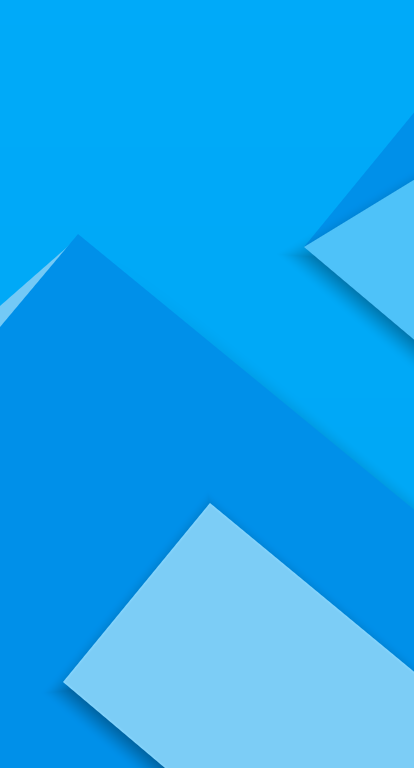
This background is drawn by a WebGL 1 fragment shader. Its source:

```glsl
precision highp float;
// Overlapping blue paper sheets with soft drop shadows.

uniform vec2 u_resolution;

// Signed distance to the line a-b, positive on its left side.
float edge(vec2 p, vec2 a, vec2 b) {
  vec2 d = normalize(b - a);
  return dot(p - a, vec2(-d.y, d.x));
}

// Corner of a sheet, positive inside.
float wedge(vec2 p, vec2 a, vec2 apex, vec2 b) {
  return min(edge(p, a, apex), edge(p, apex, b));
}

float rightFlap(vec2 p) {
  return wedge(p, vec2(0.5365, 0.7643), vec2(0.3958, 0.6784), vec2(0.5365, 0.5599));
}

float largeSheet(vec2 p) {
  return wedge(p, vec2(0.5365, 0.3385), vec2(0.1016, 0.6953), vec2(0.0, 0.5742));
}

float lowerSheet(vec2 p) {
  vec2 left = vec2(0.082, 0.112);
  return min(wedge(p, vec2(0.5365, 0.1276), vec2(0.2734, 0.3451), left),
             edge(p, left, vec2(0.2148, 0.0)));
}

// Antialiased coverage of a signed distance.
float fill(float d) {
  return clamp(d * u_resolution.y + 0.5, 0.0, 1.0);
}

float shadow(float d, float blur) {
  return smoothstep(-blur, blur, d);
}

void main() {
  vec2 p = gl_FragCoord.xy / u_resolution.y;
  vec3 deepBlue = vec3(0.0, 0.563, 0.915);
  vec3 color = mix(vec3(0.0, 0.655, 0.96), vec3(0.0, 0.667, 0.975), p.y);

  // Folded sheet at the right: dark back, then pale front.
  float back = wedge(p, vec2(0.5365, 0.8503), vec2(0.3958, 0.6784), vec2(0.5365, 0.5599));
  color = mix(color, deepBlue, fill(back));
  color *= 1.0 - 0.38 * shadow(rightFlap(p + vec2(0.0, 0.012)), 0.024);
  color = mix(color, vec3(0.305, 0.76, 0.975), fill(rightFlap(p)));

  // Pale sliver behind the large sheet.
  float sliver = min(edge(p, vec2(0.086, 0.677), vec2(0.0, 0.6016)),
                     0.002 - edge(p, vec2(0.1016, 0.6953), vec2(0.0, 0.5742)));
  color = mix(color, vec3(0.45, 0.79, 0.965), fill(sliver));

  // Large sheet, its shadow growing toward the lower right.
  float lift = 0.16 * smoothstep(0.1, 0.45, p.x);
  color *= 1.0 - lift * shadow(largeSheet(p), 0.018);
  color = mix(color, deepBlue, fill(largeSheet(p)));

  // Pale lower sheet with a thin bright rim.
  float lower = lowerSheet(p);
  color *= 1.0 - 0.38 * shadow(lowerSheet(p + vec2(0.0, 0.012)), 0.022);
  vec3 paleBlue = vec3(0.488, 0.803, 0.963);
  color = mix(color, paleBlue + 0.03 * (1.0 - smoothstep(0.0, 0.004, lower)), fill(lower));

  gl_FragColor = vec4(color, 1.0);
}
```
